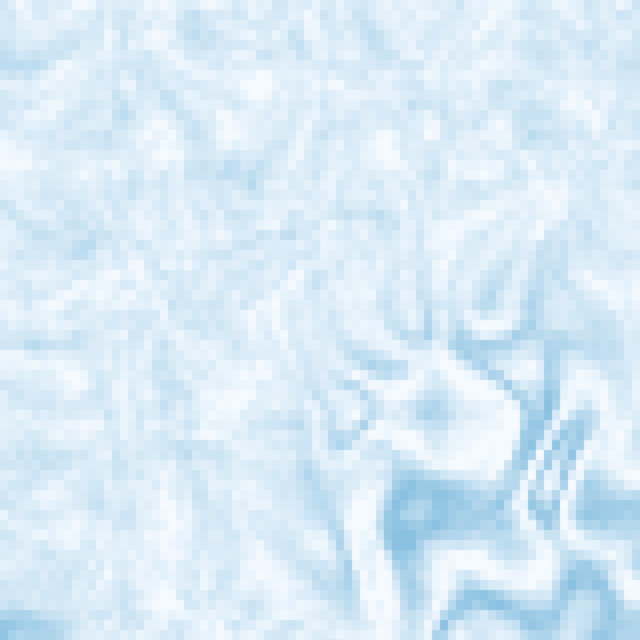
A WebGL 1 fragment shader for this texture:

```glsl
precision highp float;
uniform vec2 u_resolution;

vec2 hash2(vec2 p) {
  vec2 k = vec2(dot(p, vec2(127.1, 311.7)), dot(p, vec2(269.5, 183.3)));
  return fract(sin(k) * 43758.545) * 2.0 - 1.0;
}

float gradientNoise(vec2 p) {
  vec2 i = floor(p), f = fract(p);
  vec2 u = f * f * f * (f * (f * 6.0 - 15.0) + 10.0);
  vec2 e = vec2(1.0, 0.0);
  float bottom = mix(dot(hash2(i), f), dot(hash2(i + e), f - e), u.x);
  float top = mix(dot(hash2(i + e.yx), f - e.yx), dot(hash2(i + 1.0), f - 1.0), u.x);
  return mix(bottom, top, u.y);
}

// Depth of blue: 0 is frost white, 1 is deep blue
float iceDepth(vec2 p, vec2 cell) {
  vec2 warp = vec2(gradientNoise(p * 5.0 + 3.7), gradientNoise(p * 5.0 + 41.2));
  vec2 q = p + 0.13 * warp;

  // Soft mottling and a little grain per cell
  float depth = 0.19 + 0.3 * gradientNoise(q * 10.0 + 7.0);
  depth += 0.38 * gradientNoise(q * 25.0 + 19.0);
  depth += 0.065 * hash2(cell + 5.0).x;

  // Bright veins flanked by blue bands, strongest at the lower right
  float vein = gradientNoise(q * vec2(8.0, 4.4) + vec2(12.3, 8.6));
  float line = exp(-pow(vein / 0.05, 2.0));
  float band = exp(-pow((abs(vein) - 0.16) / 0.075, 2.0));
  float current = 1.0 - smoothstep(0.14, 0.4, length((p - vec2(0.77, 0.15)) * vec2(1.0, 0.75)));
  depth += mix(0.12, 1.0, current) * (0.72 * band - 0.25 * line);

  // Blue pool in the lower left corner
  depth += 0.6 * (1.0 - smoothstep(0.02, 0.11, length(p * vec2(0.8, 1.6))));
  return clamp(depth, 0.0, 1.0);
}

void main() {
  vec2 grid = vec2(80.0, 64.0);
  vec2 g = gl_FragCoord.xy / u_resolution * grid - 0.5;
  vec2 base = floor(g);
  vec2 blend = smoothstep(0.4, 0.6, fract(g));

  // Blend the four nearest cells across narrow soft borders
  float depth = 0.0;
  for (int y = 0; y < 2; y++) {
    for (int x = 0; x < 2; x++) {
      vec2 corner = vec2(float(x), float(y));
      vec2 weight = mix(1.0 - blend, blend, corner);
      vec2 cell = base + corner;
      depth += weight.x * weight.y * iceDepth((cell + 0.5) / grid, cell);
    }
  }

  vec3 frost = vec3(0.96, 0.98, 1.0);
  vec3 deepBlue = vec3(0.54, 0.755, 0.88);
  gl_FragColor = vec4(mix(frost, deepBlue, depth), 1.0);
}
```
